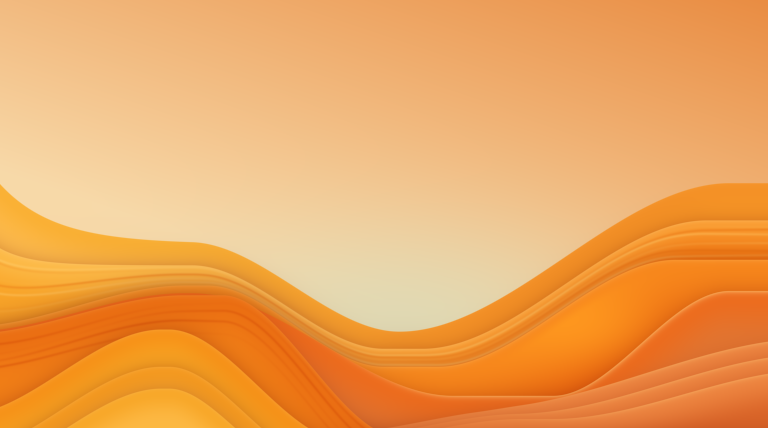
This background is drawn by a WebGL 2 fragment shader. Its source:

```glsl
#version 300 es
precision highp float;
// Flowing satin waves in gold and orange below a warm peach gradient.
uniform vec2 u_resolution;
out vec4 outColor;

// Distance below a crest, corrected for its slope, in canvas heights.
float below(float crest, float y) {
  float slope = dFdx(crest) * u_resolution.y;
  return (crest - y) / sqrt(1.0 + slope * slope);
}

// One fold of cloth: soft cast shadow, body gradient and a bright rim.
vec3 fold(vec3 back, float y, float crest, vec3 top, vec3 deep, float depth, float rim, float shadow) {
  float d = below(crest, y);
  float aa = 0.8 / u_resolution.y;
  vec3 body = mix(top, deep, smoothstep(0.0, depth, d));
  body = mix(body, vec3(1.0, 0.80, 0.48), rim * exp(-max(d, 0.0) * 190.0));
  back *= 1.0 - vec3(0.6, 1.0, 1.0) * shadow * exp(min(d, 0.0) * 45.0);
  return mix(back, body, smoothstep(-aa, aa, d));
}

// Thin soft crease along a curve.
vec3 crease(vec3 col, float y, float curve, vec3 tint, float strength) {
  float d = below(curve, y);
  return mix(col, tint, strength * exp(-d * d * 90000.0));
}

void main() {
  vec2 p = gl_FragCoord.xy / u_resolution;
  float x = p.x, y = p.y;

  // Sky: cream at the left and in the valley, orange at the upper right
  float warmth = -0.75 + 0.75 * x + 1.25 * y;
  vec3 col = mix(vec3(0.97, 0.85, 0.66), vec3(0.925, 0.61, 0.34), clamp(warmth, 0.0, 1.3));
  vec2 valley = (p - vec2(0.52, 0.21)) / vec2(0.27, 0.25);
  col = mix(col, vec3(0.86, 0.85, 0.71), 0.85 * exp(-dot(valley, valley)));

  // Crests of the long folds
  float rise = smoothstep(-0.04, 0.24, x);
  float back = 0.43 + 0.14 * exp(-x * 14.0) - 0.205 * smoothstep(0.25, 0.52, x) + 0.347 * smoothstep(0.52, 0.95, x);
  float middle = 0.38 + 0.04 * exp(-x * 25.0) - 0.195 * smoothstep(0.25, 0.50, x) + 0.30 * smoothstep(0.55, 0.92, x);
  float front = 0.237 + 0.096 * rise - 0.19 * smoothstep(0.27, 0.50, x) + 0.25 * smoothstep(0.57, 0.88, x);
  float sweep = 0.225 + 0.09 * rise - 0.24 * smoothstep(0.25, 0.59, x) + 0.245 * smoothstep(0.72, 0.95, x);

  // Golden back folds, turning orange to the right
  float side = smoothstep(0.2, 0.65, x);
  col = fold(col, y, back, mix(vec3(0.98, 0.69, 0.20), vec3(0.96, 0.57, 0.15), side),
             mix(vec3(1.0, 0.74, 0.30), vec3(0.98, 0.60, 0.15), side), 0.09, 0.08, 0.0);
  col = fold(col, y, middle, mix(vec3(0.99, 0.73, 0.28), vec3(0.98, 0.61, 0.19), side),
             mix(vec3(0.98, 0.65, 0.16), vec3(0.96, 0.48, 0.07), side), 0.10, 0.35, 0.16);

  // Fine creases fanned between the middle and front crests
  for (int i = 1; i < 8; i++) {
    float k = float(i);
    float curve = mix(middle, front, k / 8.0 + 0.05 * sin(5.0 * x + k * 2.4));
    vec3 tint = mix(vec3(0.91, 0.44, 0.06), vec3(1.0, 0.80, 0.42), mod(k, 2.0));
    col = crease(col, y, curve, tint, 0.22 + 0.2 * sin(4.0 * x + k * 1.7));
  }

  // Deep orange front fold with a glowing belly
  col = fold(col, y, front, mix(vec3(0.96, 0.56, 0.13), vec3(0.97, 0.53, 0.11), side),
             vec3(0.91, 0.37, 0.05), mix(0.16, 0.24, side), 0.25, 0.18);
  vec2 belly = (p - vec2(0.74, 0.25)) / vec2(0.11, 0.10);
  float inFront = smoothstep(0.0, 0.04, front - y);
  col = mix(col, vec3(1.0, 0.60, 0.12), 0.85 * inFront * exp(-dot(belly, belly)));

  // Salmon sweep and its lower ribbons
  col = fold(col, y, sweep, vec3(0.93, 0.42, 0.11), vec3(0.89, 0.46, 0.19), 0.12,
             0.65 * smoothstep(0.35, 0.65, x), 0.12);
  for (int i = 0; i < 3; i++) {
    float k = float(i);
    float ribbon = 0.045 - 0.012 * k + (0.165 - 0.025 * k) * smoothstep(0.62 + 0.05 * k, 1.06, x)
                 - 0.06 * smoothstep(0.68, 0.42, x);
    col = fold(col, y, ribbon, vec3(0.93, 0.52, 0.25), vec3(0.86, 0.40, 0.16), 0.10,
               0.4 * smoothstep(0.55, 0.9, x), 0.05);
  }

  // Dark orange hump at the left, with creases along it
  float hump = 0.22 + 0.09 * rise - 0.33 * smoothstep(0.29, 0.52, x);
  col = fold(col, y, hump, vec3(0.92, 0.43, 0.07), vec3(0.95, 0.50, 0.09), 0.13, 0.15, 0.10);
  for (int i = 1; i < 5; i++) {
    float k = float(i);
    float curve = hump - 0.022 * k - 0.008 * sin(9.0 * x + k);
    col = crease(col, y, curve, vec3(0.84, 0.31, 0.03), 0.25 + 0.2 * sin(10.0 * x + k * 2.0));
  }

  // Nested golden lobes in the lower left corner
  for (int i = 0; i < 3; i++) {
    float k = float(i);
    float peak = 0.23 - 0.105 * k + 0.018 * k * k;
    float lobe = peak - 0.2 + 0.2 * smoothstep(-0.05, 0.21, x)
               - (0.26 - 0.04 * k) * smoothstep(0.22, 0.45 - 0.03 * k, x);
    col = fold(col, y, lobe, vec3(0.97, 0.57 + 0.04 * k, 0.09 + 0.03 * k),
               vec3(0.99, 0.66 + 0.03 * k, 0.14 + 0.06 * k), 0.08, 0.2, 0.16);
  }
  outColor = vec4(col, 1.0);
}
```
